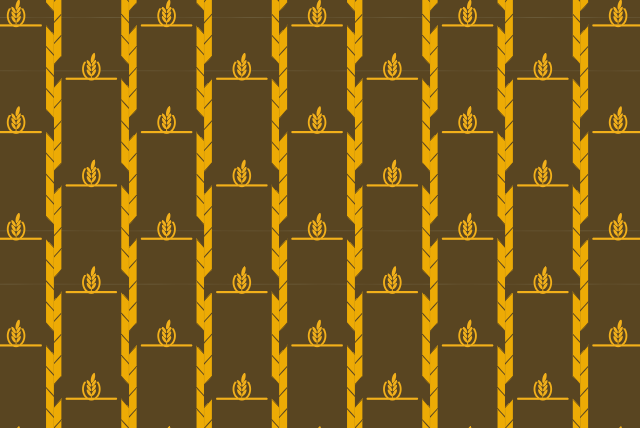
Write a Shadertoy shader that draws this pattern.

```glsl
// Half-drop columns of golden wheat braids, each tier topped by a small wheat-and-bowl emblem.

const float CANVAS_WIDTH = 768.0;            // design units across the canvas
const vec2 REPEAT = vec2(90.3, 128.0);       // column pitch and tier height
const vec2 FIRST_EMBLEM = vec2(19.3, 30.5);  // from the upper left corner
const vec3 BROWN = vec3(0.35, 0.27, 0.13);
const vec3 GOLD = vec3(0.93, 0.67, 0.02);
const vec3 EMBLEM_GOLD = vec3(0.95, 0.69, 0.10);
const vec3 HAIRLINE = vec3(0.47, 0.43, 0.31);

float coverage(float dist, float pixel) {
    return clamp(0.5 - dist / pixel, 0.0, 1.0);
}

// Signed offset from the nearest multiple of a period.
float wrapCentered(float v, float period) {
    return mod(v + 0.5 * period, period) - 0.5 * period;
}

float segmentDistance(vec2 p, vec2 a, vec2 b, float halfWidth) {
    vec2 ab = b - a;
    float h = clamp(dot(p - a, ab) / dot(ab, ab), 0.0, 1.0);
    return length(p - a - ab * h) - halfWidth;
}

// Leaf that swells in the middle and tapers to both ends.
float leafDistance(vec2 p, vec2 base, vec2 tip, float halfWidth) {
    vec2 axis = tip - base;
    float h = clamp(dot(p - base, axis) / dot(axis, axis), 0.0, 1.0);
    float swell = pow(4.0 * h * (1.0 - h), 0.6);
    return length(p - base - axis * h) - halfWidth * swell;
}

// Ear of wheat: mirrored leaf pairs, a leaning tip and a short stem.
float wheatDistance(vec2 p) {
    vec2 side = vec2(abs(p.x), p.y);
    float d = segmentDistance(p, vec2(0.0, 0.0), vec2(0.0, 5.0), 0.6);
    for (int i = 0; i < 3; i++) {
        vec2 base = vec2(0.6, 3.5 + 5.6 * float(i));
        d = min(d, leafDistance(side, base, base + vec2(4.7, 7.6), 1.65));
    }
    return min(d, leafDistance(p, vec2(0.3, 19.0), vec2(3.6, 31.0), 2.2));
}

// Open-topped elliptical bowl.
float bowlDistance(vec2 p, vec2 radius, float halfWidth, float rim) {
    float k = length(p / radius);
    float slope = max(length(p / (radius * radius)), 0.001);
    float ring = abs(k * (k - 1.0) / slope) - halfWidth;
    return max(ring, p.y - rim);
}

float emblemDistance(vec2 p) {
    float bar = segmentDistance(p, vec2(-29.6, 0.0), vec2(29.6, 0.0), 1.3);
    float bowl = bowlDistance(p - vec2(0.0, 11.6), vec2(10.0, 12.6), 1.1, 8.8);
    return min(min(bar, bowl), wheatDistance(p));
}

// Half braid: four slanted grains, then a notch; x grows inward from the outer edge.
float braidDistance(float x, float drop, float pixel) {
    const float GRAIN = 25.3;
    const float SLANT = 1.1;
    float normalScale = inversesqrt(1.0 + SLANT * SLANT);
    float along = drop - x * SLANT;
    float run = 2.0 * GRAIN;
    float body = (abs(wrapCentered(along - run, REPEAT.y)) - run) * normalScale;
    float local = mod(along, REPEAT.y);
    float groove = 0.6 - abs(wrapCentered(local, GRAIN)) * normalScale;
    return max(max(-x, body), groove);
}

// Faint scanline wear, uneven along its length.
float hairline(vec2 p, float pixel) {
    float period = 2.0 * REPEAT.y;
    float d = min(abs(wrapCentered(p.y - 21.0, period)),
                  abs(wrapCentered(p.y - 85.0, period)));
    float wear = 0.65 + 0.2 * sin(p.x * 0.037 + p.y) + 0.15 * sin(p.x * 0.11);
    return coverage(d - 0.45, pixel) * wear;
}

void mainImage(out vec4 fragColor, in vec2 fragCoord) {
    float pixel = CANVAS_WIDTH / iResolution.x;
    vec2 p = vec2(fragCoord.x, iResolution.y - fragCoord.y) * pixel;

    // Half-drop repeat: odd columns sit half a tier lower.
    vec2 q = p - FIRST_EMBLEM;
    float column = floor(q.x / REPEAT.x + 0.5);
    q.x -= column * REPEAT.x;
    q.y -= mod(column, 2.0) * 0.5 * REPEAT.y;

    vec3 color = mix(BROWN, HAIRLINE, 0.6 * hairline(p, pixel));

    // Braids along both column edges, with a soft seam where halves meet.
    float edge = 0.5 * REPEAT.x - abs(q.x);
    float braid = braidDistance(9.2 - edge, q.y, pixel);
    float seam = coverage(edge - 0.35, pixel);
    vec3 braidColor = mix(GOLD, BROWN, 0.2 * seam);
    color = mix(color, braidColor, coverage(braid, pixel));

    // Emblem on its bar, measured upward from the bar.
    vec2 e = vec2(q.x, wrapCentered(-q.y, REPEAT.y));
    color = mix(color, EMBLEM_GOLD, coverage(emblemDistance(e), pixel));

    fragColor = vec4(color, 1.0);
}
```
